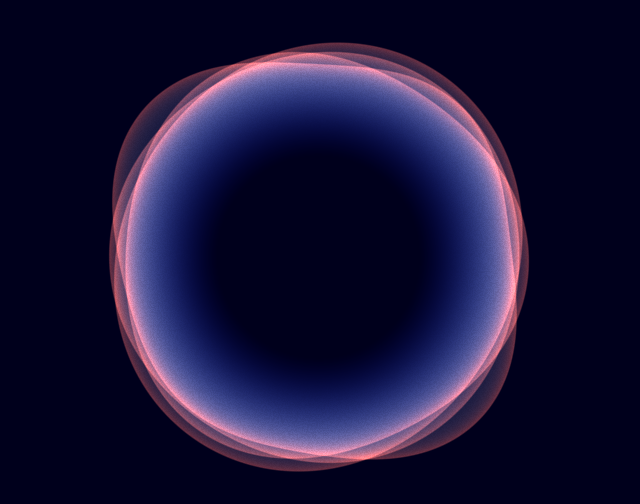
Reproduce this background procedurally as a Shadertoy shader.

```glsl
// Wobbling translucent ring: blue inner glow with red rims on deep navy.

float hash(vec2 p) {
    p = fract(p * vec2(0.1031, 0.1137));
    p += dot(p, p.yx + 33.33);
    return fract((p.x + p.y) * p.x * 43.7);
}

// Radii of the four overlapping outlines at a given angle
vec4 outlines(float angle) {
    float a = angle - 2.39;
    return vec4(
        0.409 + 0.0248 * cos(2.0 * a) + 0.0198 * cos(4.0 * a) + 0.008 * sin(3.0 * a),
        0.413 + 0.0240 * cos(2.0 * (angle - 1.01)),
        0.400 + 0.0180 * cos(3.0 * angle + 0.2),
        0.407 - 0.0080 * cos(3.0 * angle + 0.1));
}

void mainImage(out vec4 fragColor, in vec2 fragCoord) {
    vec2 uv = fragCoord / iResolution.y;
    float aspect = iResolution.x / iResolution.y;
    vec2 p = uv - vec2(0.4974 * aspect, 0.490);
    float radius = length(p);
    float pixel = 1.0 / iResolution.y;
    vec4 edges = outlines(atan(p.y, p.x));

    vec3 color = vec3(0.0, 0.0, 0.11);
    float grain = hash(floor(uv * 606.0)) - 0.5;

    for (int i = 0; i < 4; i++) {
        float depth = edges[i] - radius;
        float inside = smoothstep(-pixel, pixel, depth);

        // Blue glow fades toward the dark core
        float t = clamp((radius - 0.2) / (edges[i] - 0.2), 0.0, 1.0);
        vec3 glow = vec3(0.145, 0.155, 0.18) * pow(vec3(t), vec3(2.3, 2.0, 1.2));
        glow *= 1.0 + 0.16 * grain * t;

        // Red rim decays inward from the outline
        float rim = exp(-max(depth, 0.0) / 0.014);
        color += inside * (glow + vec3(0.30, 0.04, -0.03) * rim);
    }

    fragColor = vec4(clamp(color, 0.0, 1.0), 1.0);
}
```
